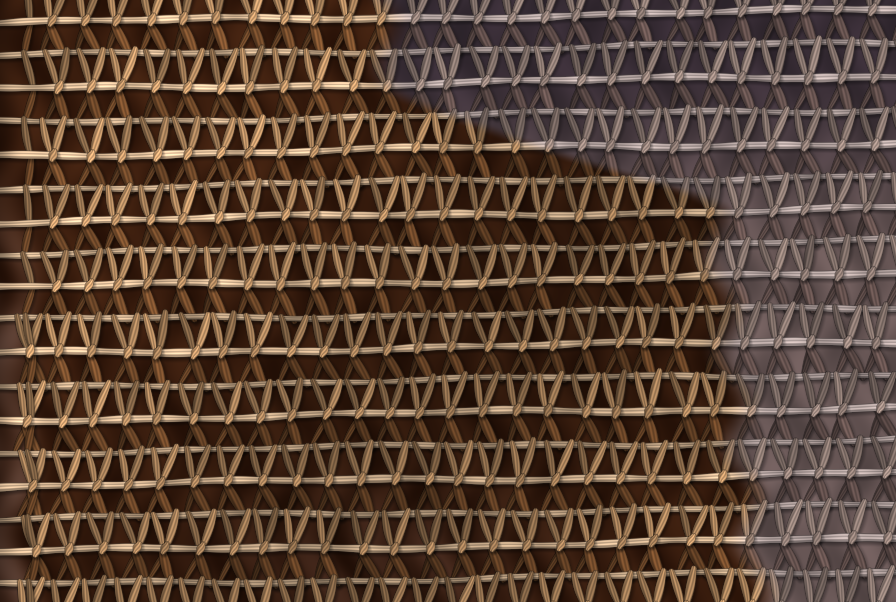
This texture is drawn by a Shadertoy shader. Its source:

```glsl
// Open woven mesh: horizontal straw rods bound by rows of V-shaped stitches over a dark, partly hazy ground.

const float ROWS = 18.48;    // canvas height in stitch widths
const float COLUMNS = 27.4;  // canvas width in stitch widths
const float PITCH = 2.03;    // distance between knotted rods

float hash(vec2 p) {
    return fract(sin(dot(p, vec2(127.1, 311.7))) * 43758.55);
}

// Rounded, fibrous strand from a to b with a soft shadow.
void strand(inout vec3 col, vec2 p, vec2 a, vec2 b, float w, vec3 tint) {
    float px = ROWS / iResolution.y;
    vec2 ab = b - a;
    float along = clamp(dot(p - a, ab) / dot(ab, ab), 0.0, 1.0);
    vec2 off = p - a - ab * along;
    w *= 0.65 + 0.35 * sin(3.14 * along);
    float d = length(off);
    float side = (off.x * ab.y - off.y * ab.x) / (length(ab) * w);
    float bulge = sqrt(max(0.0, 1.0 - d * d / (w * w)));
    float fibre = 0.88 + 0.14 * sin(side * 8.0 + along * 5.0);
    float shade = (0.4 + 0.72 * bulge + 0.14 * side) * fibre;
    col *= mix(0.62, 1.0, smoothstep(w * 0.5, w * 1.9, length(off - vec2(0.04, 0.07))));
    col = mix(tint * shade, col, smoothstep(-px, px, d - w));
}

// Long rod with uneven thickness and bleached patches.
void rod(inout vec3 col, vec2 p, float seed, float w, vec3 tint) {
    float wear = sin(p.x * 1.7 + seed * 40.0) + 0.6 * sin(p.x * 4.3 + seed * 17.0);
    w *= 1.0 + 0.1 * wear;
    strand(col, vec2(0.0, p.y), vec2(-3.0, 0.0), vec2(3.0, 0.0), w, tint * (1.0 + 0.1 * wear));
}

// Dark ground, haze in the upper right and down the right side.
vec3 ground(vec2 uv, float haze) {
    float down = 1.0 - uv.y;
    float streak = 0.5 + 0.3 * sin(uv.x * 91.0 + 2.0 * sin(down * 23.0)) + 0.2 * sin(uv.x * 37.0 - down * 31.0);
    vec3 brown = mix(vec3(0.15, 0.065, 0.025), vec3(0.27, 0.14, 0.07), streak);
    vec3 mauve = mix(vec3(0.23, 0.18, 0.22), vec3(0.47, 0.39, 0.38), smoothstep(0.08, 0.45, down));
    vec3 col = mix(brown, mauve * (0.7 + 0.4 * streak), haze);
    float glow = exp(-dot((uv - vec2(0.43, 0.06)) * vec2(6.0, 8.0), (uv - vec2(0.43, 0.06)) * vec2(6.0, 8.0)));
    col = mix(col, vec3(0.42, 0.27, 0.22), 0.6 * glow * streak);
    float margin = (1.0 - smoothstep(0.015, 0.06, uv.x)) * smoothstep(0.2, 0.6, down);
    return mix(col, vec3(0.42, 0.31, 0.27), 0.75 * margin * streak);
}

void mainImage(out vec4 fragColor, in vec2 fragCoord) {
    vec2 uv = fragCoord / iResolution.xy;
    float down = 1.0 - uv.y;
    float hazeEdge = 0.42 + 0.34 * smoothstep(0.14, 0.36, down) + 0.08 * down + 0.012 * sin(down * 40.0);
    float haze = smoothstep(-0.015, 0.03, uv.x - hazeEdge);
    vec3 col = ground(uv, haze);

    // Weave space: y runs downward, with a slight tilt and sag.
    vec2 q = vec2(uv.x * COLUMNS, down * ROWS - 0.71 + 0.4 * uv.x);
    q.y += 0.06 * sin(q.x * 0.32 + q.y * 0.8) + 0.03 * sin(q.x * 1.1 - q.y * 1.3);
    q.x += 0.05 * sin(q.y * 2.1 + q.x * 0.5);

    vec3 straw = mix(vec3(0.87, 0.74, 0.60), vec3(0.80, 0.73, 0.71), haze);
    vec3 thread = mix(vec3(0.69, 0.53, 0.37), vec3(0.60, 0.52, 0.48), haze);
    vec3 shaded = mix(vec3(0.43, 0.28, 0.16), vec3(0.40, 0.32, 0.30), haze);

    for (int j = -1; j <= 1; j++) {
        float row = floor(q.y / PITCH + 0.5) + float(j);
        float seed = hash(vec2(row, 7.0));
        float y = q.y - row * PITCH;
        float shift = 0.6 * seed;
        float column = floor(q.x - shift);

        rod(col, vec2(q.x, y + 1.015), seed + 0.4, 0.1, straw * 0.86);

        // Stitches: shaded legs below the knot, bright V above it.
        for (int i = -1; i <= 1; i++) {
            vec2 id = vec2(column + float(i), row);
            float r = hash(id);
            float s = hash(id + 31.7);
            float knot = id.x + 0.5 + shift + 0.2 * (r - 0.5);
            if (knot < 0.8) continue;
            vec2 p = vec2(q.x - knot, y);
            float tone = 0.8 + 0.4 * s;
            strand(col, p, vec2(0.02, 0.08), vec2(-0.3 - 0.1 * s, 0.95), 0.1, shaded * tone * 0.85);
            strand(col, p, vec2(-0.1, 0.06), vec2(0.28 + 0.16 * r, 1.08), 0.16, shaded * (1.25 - 0.35 * r));
            strand(col, p, vec2(-0.28 - 0.12 * r, -1.08), vec2(-0.06, -0.04), 0.12, thread * (1.1 - 0.35 * r));
            strand(col, p, vec2(0.3 + 0.12 * s, -1.16 + 0.1 * r), vec2(0.05, -0.04), 0.135, thread * tone);
        }

        // Edge binding near the left border.
        float sway = 0.9 + 0.2 * (seed - 0.5);
        strand(col, vec2(q.x - sway, y), vec2(-0.12, -1.1), vec2(0.1, 0.05), 0.12, thread * 0.75);
        strand(col, vec2(q.x - sway, y), vec2(0.12, 0.0), vec2(-0.1, 1.1), 0.12, shaded);

        rod(col, vec2(q.x, y), seed, 0.115, straw);

        // Knots gripping the rod.
        for (int i = -1; i <= 1; i++) {
            vec2 id = vec2(column + float(i), row);
            float r = hash(id);
            float knot = id.x + 0.5 + shift + 0.2 * (r - 0.5);
            if (knot < 0.8) continue;
            strand(col, vec2(q.x - knot, y), vec2(0.06, -0.13), vec2(-0.05, 0.12), 0.13, thread * (1.05 + 0.25 * r));
        }
    }

    // Broad lighting: dim upper left, thin veil of light over the haze.
    col *= 0.92 + 0.12 * sin(uv.x * 5.0 + down * 3.0) * (1.0 - haze);
    col = mix(col, vec3(0.40, 0.35, 0.39), 0.1 * haze);
    col *= smoothstep(-0.02, 0.025, uv.x) * 0.35 + 0.65;
    fragColor = vec4(clamp(col, 0.0, 1.0), 1.0);
}
```
